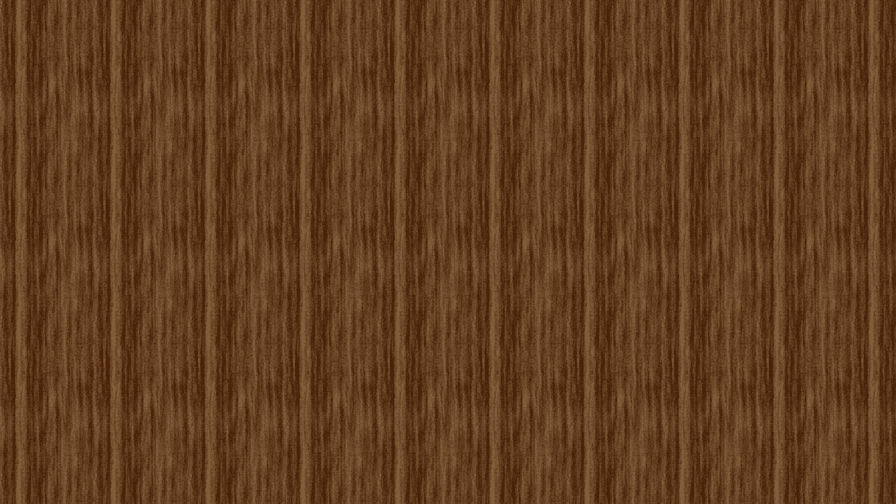
Reproduce this texture procedurally as a WebGL 2 fragment shader.

```glsl
#version 300 es
precision highp float;
uniform vec2 u_resolution;
out vec4 fragColor;

const float TAU = 6.2831853;

vec2 gradientAt(vec2 cell, vec2 period) {
  cell = mod(cell, period);
  float h = fract(sin(dot(cell, vec2(127.1, 311.7)) + period.x * 1.73) * 43758.55);
  return vec2(cos(TAU * h), sin(TAU * h));
}

// Gradient noise that wraps after a whole number of cells, about -1 to 1
float tiledNoise(vec2 uv, vec2 period) {
  vec2 p = uv * period;
  vec2 i = floor(p), f = p - i;
  vec2 s = f * f * f * (f * (f * 6.0 - 15.0) + 10.0);
  float a = dot(gradientAt(i, period), f);
  float b = dot(gradientAt(i + vec2(1, 0), period), f - vec2(1, 0));
  float c = dot(gradientAt(i + vec2(0, 1), period), f - vec2(0, 1));
  float d = dot(gradientAt(i + vec2(1, 1), period), f - vec2(1, 1));
  return 1.5 * mix(mix(a, b, s.x), mix(c, d, s.x), s.y);
}

// Vertical band that wraps around the tile
float band(float x, float centre, float halfWidth) {
  float d = abs(fract(x - centre + 0.5) - 0.5);
  return 1.0 - smoothstep(halfWidth - 0.008, halfWidth + 0.008, d);
}

// Narrow streaks: centre, half width, change of tone
float streaks(float x) {
  const vec3 bands[16] = vec3[16](
    vec3(0.00, 0.050, 0.27), vec3(0.085, 0.018, -0.34), vec3(0.145, 0.020, -0.36),
    vec3(0.215, 0.026, -0.30), vec3(0.27, 0.012, -0.20), vec3(0.32, 0.030, 0.12),
    vec3(0.38, 0.012, -0.22), vec3(0.46, 0.028, 0.18), vec3(0.51, 0.010, -0.18),
    vec3(0.57, 0.028, 0.18), vec3(0.63, 0.011, -0.20), vec3(0.68, 0.018, 0.12),
    vec3(0.73, 0.024, -0.30), vec3(0.79, 0.020, 0.20), vec3(0.85, 0.022, -0.34),
    vec3(0.92, 0.020, -0.36));
  float tone = 0.0;
  for (int i = 0; i < 16; i++) tone += bands[i].z * band(x, bands[i].x, bands[i].y);
  return tone;
}

void main() {
  vec2 p = gl_FragCoord.xy / u_resolution.y;
  vec2 uv = p / vec2(0.188, 0.3125) - vec2(0.218, 0.0);

  // Slight wander of the streaks along the grain
  float x = uv.x + 0.007 * tiledNoise(uv, vec2(8, 6)) + 0.005 * tiledNoise(uv, vec2(18, 24));
  float tone = 0.52 + streaks(x);

  // Pale and dark patches in the middle of each tile
  tone += 0.10 * cos(TAU * (uv.y - 0.58)) * band(x, 0.31, 0.05);
  tone += 0.16 * band(x, 0.42, 0.22) * tiledNoise(uv, vec2(13, 6));

  // Long fibres, from coarse to fine
  vec2 grainUv = vec2(x, uv.y);
  tone += 0.26 * tiledNoise(grainUv, vec2(23, 3));
  tone += 0.30 * tiledNoise(grainUv, vec2(34, 5));
  tone += 0.18 * tiledNoise(grainUv, vec2(45, 13));

  // Dark pores and fine speckle
  float pore = tiledNoise(grainUv, vec2(37, 21));
  tone -= 0.14 * smoothstep(0.30, 0.55, pore);
  tone += 0.23 * tiledNoise(uv, vec2(47, 79));

  vec3 walnut = vec3(0.285, 0.135, 0.03), paleGrain = vec3(0.505, 0.365, 0.235);
  fragColor = vec4(mix(walnut, paleGrain, clamp(tone, 0.0, 1.0)), 1.0);
}
```
